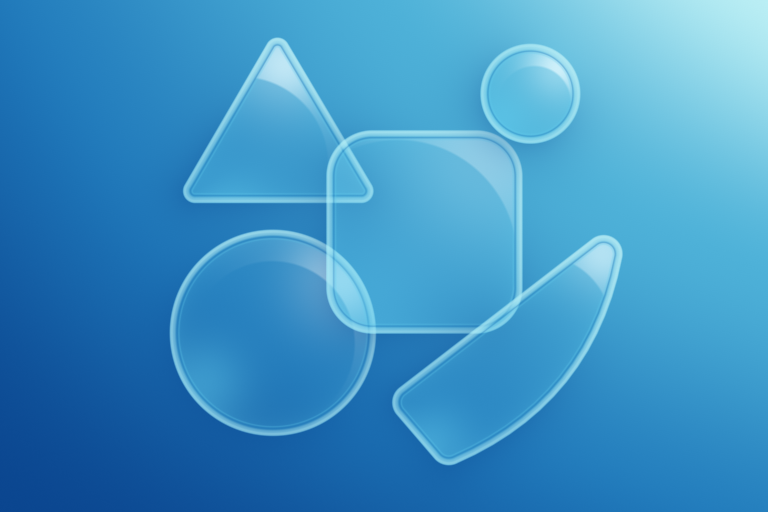
Reproduce this background procedurally as a WebGL 2 fragment shader.

```glsl
#version 300 es
precision highp float;
// Five translucent glass shapes with bright rims floating over a blue diagonal gradient.

#define RIM_WIDTH 0.0125
#define RIM_ALPHA 0.42
#define FILL_ALPHA 0.09
#define EDGE_GLOW 0.30
#define SHADOW_ALPHA 0.30
#define SHADOW_REACH 0.045
#define BOUNCE_ALPHA 0.40
#define ARC_STEPS 14

uniform vec2 u_resolution;
out vec4 fragColor;

const vec3 NAVY = vec3(0.04, 0.27, 0.56);
const vec3 BLUE = vec3(0.12, 0.47, 0.73);
const vec3 SKY = vec3(0.31, 0.70, 0.85);
const vec3 ICE = vec3(0.74, 0.94, 0.96);
const vec3 AQUA = vec3(0.38, 0.80, 0.93);
const vec3 GLINT = vec3(0.90, 0.98, 1.0);

float hash(vec2 p) {
    return fract(sin(dot(p, vec2(127.1, 311.7))) * 43758.5);
}

// Signed distance to a rounded box
float roundedBox(vec2 p, vec2 halfSize, float radius) {
    vec2 q = abs(p) - halfSize + radius;
    return length(max(q, 0.0)) + min(max(q.x, q.y), 0.0) - radius;
}

// Adds one polygon edge: x keeps the squared distance, y the inside sign
void addEdge(vec2 p, vec2 a, vec2 b, inout vec2 state) {
    vec2 e = b - a, w = p - a;
    vec2 off = w - e * clamp(dot(w, e) / dot(e, e), 0.0, 1.0);
    state.x = min(state.x, dot(off, off));
    bvec3 side = bvec3(p.y >= a.y, p.y < b.y, e.x * w.y > e.y * w.x);
    if (all(side) || !any(side)) state.y = -state.y;
}

float roundedTriangle(vec2 p) {
    vec2 top = vec2(0.539, 0.903), left = vec2(0.378, 0.627), right = vec2(0.703, 0.627);
    vec2 state = vec2(1e3, 1.0);
    addEdge(p, top, left, state);
    addEdge(p, left, right, state);
    addEdge(p, right, top, state);
    return state.y * sqrt(state.x) - 0.0235;
}

// Blade with one straight side and one curved side
float blade(vec2 p) {
    vec2 heel = vec2(0.800, 0.214), foot = vec2(0.8735, 0.1284);
    vec2 bend = vec2(1.1245, 0.2374), tip = vec2(1.176, 0.504);
    vec2 state = vec2(1e3, 1.0), last = foot;
    addEdge(p, heel, foot, state);
    for (int i = 1; i <= ARC_STEPS; i++) {
        float t = float(i) / float(ARC_STEPS);
        vec2 next = mix(mix(foot, bend, t), mix(bend, tip, t), t);
        addEdge(p, last, next, state);
        last = next;
    }
    addEdge(p, tip, heel, state);
    return state.y * sqrt(state.x) - 0.037;
}

float spot(vec2 p, vec2 center, float reach) {
    vec2 q = (p - center) / reach;
    return exp(-dot(q, q));
}

// Lays one glass piece over col; gloss is a circle (xy, radius) bounding the reflection
void glass(inout vec3 col, vec2 p, float d, vec2 center, vec2 hot, vec3 gloss,
           float reach, float shine) {
    float px = 1.0 / u_resolution.y;
    float inside = smoothstep(px, -px, d);

    // Soft shadow toward the lower left
    float away = 0.5 + 0.5 * dot(normalize(p - center + 1e-4), vec2(-0.6, -0.8));
    float shadow = exp(-max(d, 0.0) / SHADOW_REACH) * away * (1.0 - inside);
    col = mix(col, NAVY, SHADOW_ALPHA * shadow);

    // Body, inner edge light and bounce opposite the highlight
    vec3 body = mix(col, AQUA, FILL_ALPHA);
    body = mix(body, AQUA, EDGE_GLOW * exp(min(d, 0.0) / 0.025));
    body = mix(body, AQUA, BOUNCE_ALPHA * spot(p, 2.0 * center - hot, reach * 0.9));

    // Highlight with a crisp curved border
    float cut = smoothstep(-0.002, 0.004, length(p - gloss.xy) - gloss.z);
    cut *= smoothstep(-RIM_WIDTH, -RIM_WIDTH - 0.006, d);
    body = mix(body, GLINT, shine * spot(p, hot, reach) * (0.45 + 0.55 * cut));
    body = mix(body, GLINT, 0.06 * cut * smoothstep(-0.05, 0.1, dot(p - center, vec2(0.7))));

    // Rim band, outer bright line, inner groove and its faint echo
    float lit = 0.8 + 0.35 * smoothstep(-0.2, 0.2, dot(p - center, vec2(0.5, 0.8)));
    float band = smoothstep(-RIM_WIDTH - 0.002, -RIM_WIDTH + 0.004, d);
    body = mix(body, ICE, RIM_ALPHA * band * lit);
    body = mix(body, ICE, 0.38 * lit * exp(-pow((d + 0.004) / 0.003, 2.0)));
    body = mix(body, BLUE, 0.32 * exp(-pow((d + 0.0145) / 0.0018, 2.0)));
    body = mix(body, AQUA, 0.25 * exp(-pow((d + 0.018) / 0.0018, 2.0)));
    col = mix(col, body, inside);
}

vec3 backdrop(vec2 uv) {
    float t = mix(mix(0.02, 0.35, uv.x), mix(0.31, 0.98, uv.x), uv.y);
    t += 0.07 * spot(uv, vec2(0.6, 0.6), 0.4);
    vec3 c = mix(NAVY, BLUE, smoothstep(0.0, 0.36, t));
    c = mix(c, SKY, smoothstep(0.24, 0.72, t));
    return mix(c, ICE, smoothstep(0.66, 1.02, t));
}

void main() {
    vec2 p = (gl_FragCoord.xy - 0.5 * u_resolution) / u_resolution.y + vec2(0.747, 0.5);
    vec3 col = backdrop(gl_FragCoord.xy / u_resolution);
    vec2 disc = vec2(0.530, 0.350), tile = vec2(0.826, 0.547), ball = vec2(1.033, 0.817);

    glass(col, p, roundedTriangle(p), vec2(0.50, 0.73), vec2(0.552, 0.874),
          vec3(0.467, 0.679, 0.17), 0.10, 0.75);
    glass(col, p, length(p - disc) - 0.2015, disc, vec2(0.660, 0.446),
          vec3(0.529, 0.329, 0.16), 0.095, 0.75);
    glass(col, p, roundedBox(p - tile, vec2(0.1915, 0.1985), 0.09), tile, vec2(0.945, 0.70),
          vec3(0.774, 0.494, 0.232), 0.17, 0.45);
    glass(col, p, blade(p), vec2(1.01, 0.32), vec2(1.173, 0.505),
          vec3(1.05, 0.36, 0.14), 0.085, 0.65);
    glass(col, p, length(p - ball) - 0.0975, ball, vec2(1.086, 0.866),
          vec3(1.041, 0.80, 0.07), 0.06, 0.80);

    // Faint dither against banding
    col += (hash(gl_FragCoord.xy) - 0.5) / 255.0;
    fragColor = vec4(col, 1.0);
}
```
